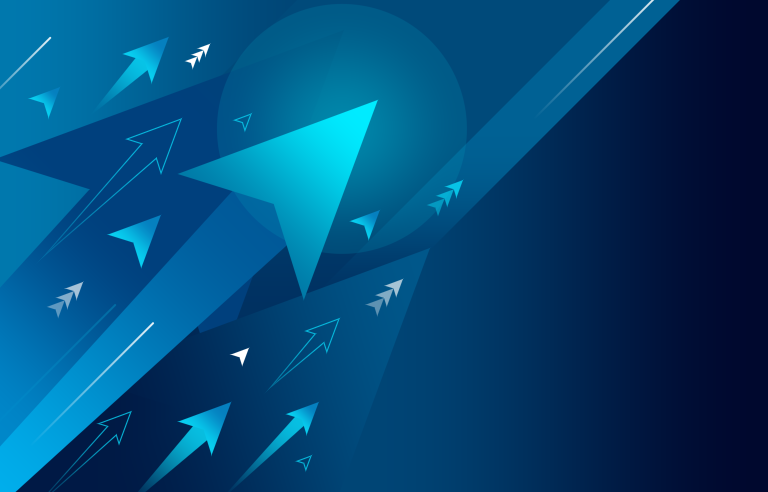
Write a Shadertoy shader that draws this background.

```glsl
// Layered diagonal arrows rising across a blue gradient, with a glowing disc.

// Palette
const vec3 NAVY  = vec3(0.0, 0.03, 0.18);
const vec3 DEEP  = vec3(0.0, 0.10, 0.27);
const vec3 OCEAN = vec3(0.0, 0.27, 0.46);
const vec3 ROYAL = vec3(0.0, 0.25, 0.49);
const vec3 TEAL  = vec3(0.0, 0.36, 0.56);
const vec3 SKY   = vec3(0.0, 0.47, 0.68);
const vec3 AZURE = vec3(0.02, 0.50, 0.75);
const vec3 CYAN  = vec3(0.03, 0.81, 0.94);
const vec3 GLOW  = vec3(0.0, 0.62, 0.74);
const vec3 TIP   = vec3(0.0, 0.92, 1.0);

// Large arrows: tip.xy, size, tail length in sizes
const vec4 BACK_ARROW  = vec4(0.699, 0.939, 0.711, 7.0);
const vec4 MAIN_ARROW  = vec4(0.768, 0.797, 0.407, 6.9);
const vec4 FRONT_ARROW = vec4(0.874, 0.496, 0.711, 7.0);
const vec3 DISC = vec3(0.695, 0.738, 0.254); // centre.xy, radius
const float SHAFT = 0.28;                    // shaft half width in sizes
const float LINE = 0.0011;                   // outline half width

// Small arrows: tip.xy, size, then tail length or opacity
const vec4 OUTLINES[5] = vec4[](
    vec4(0.368, 0.758, 0.110, 5.0), vec4(0.689, 0.352, 0.067, 4.1),
    vec4(0.266, 0.163, 0.065, 6.0), vec4(0.510, 0.768, 0.033, 1.01),
    vec4(0.632, 0.073, 0.028, 1.01));
const vec4 SOLIDS[6] = vec4[](
    vec4(0.343, 0.925, 0.094, 3.5), vec4(0.470, 0.183, 0.108, 4.2),
    vec4(0.648, 0.183, 0.067, 6.2), vec4(0.122, 0.823, 0.063, 1.01),
    vec4(0.327, 0.563, 0.108, 1.01), vec4(0.772, 0.573, 0.061, 1.01));
const vec4 CHEVRONS[4] = vec4[](
    vec4(0.427, 0.911, 0.025, 1.0), vec4(0.169, 0.427, 0.036, 0.65),
    vec4(0.819, 0.433, 0.037, 0.65), vec4(0.941, 0.634, 0.036, 0.9));
// Streaks: tip.xy, horizontal length, opacity
const vec4 STREAKS[4] = vec4[](
    vec4(1.340, 1.013, 0.255, 0.9), vec4(0.102, 0.923, 0.150, 0.9),
    vec4(0.311, 0.343, 0.250, 0.9), vec4(0.234, 0.380, 0.260, 0.25));

float fill(float d) {
    float px = 0.7 / iResolution.y;
    return smoothstep(px, -px, d);
}

void paint(inout vec3 col, vec3 ink, float alpha) { col = mix(col, ink, alpha); }

// Distance behind the tip along the rising diagonal, in sizes
float behind(vec2 p, vec4 arrow) {
    vec2 q = (p - arrow.xy) / arrow.z;
    return -q.x - q.y;
}

// Notched head, folded about the diagonal
float head(vec2 p, vec4 arrow) {
    vec2 q = (p - arrow.xy) / arrow.z;
    q = vec2(min(q.x, q.y), max(q.x, q.y));
    float outer = dot(q, vec2(-0.347, 0.938));
    float inner = dot(q + vec2(1.0, 0.37), vec2(-0.298, -0.954));
    return max(outer, inner) * arrow.z;
}

// Shaft narrowing toward its tail
float shaft(vec2 p, vec4 arrow) {
    vec2 q = (p - arrow.xy) / arrow.z;
    float a = behind(p, arrow);
    float halfWidth = SHAFT * min(1.0, (arrow.w - a) / (arrow.w - 1.0));
    return max(abs(q.x - q.y) - halfWidth, 0.9 - a) * 0.707 * arrow.z;
}

vec3 backdrop(vec2 p) {
    vec3 col = mix(OCEAN, NAVY, smoothstep(0.75, 1.56, p.x));
    paint(col, DEEP, smoothstep(0.7, 0.2, p.x));
    float across = p.x - p.y;
    vec3 middle = mix(vec3(0.0, 0.19, 0.38), vec3(0.0, 0.29, 0.48), smoothstep(0.35, 0.75, p.y));
    vec3 band = mix(middle, vec3(0.0, 0.38, 0.58), smoothstep(0.38, 0.75, p.y));
    vec3 corner = mix(SKY, OCEAN, smoothstep(0.0, 0.65, p.x));
    float above = fill(-0.1 - p.y + 0.45);
    paint(col, band, above * fill((across - 0.382) * 0.707));
    paint(col, middle, above * fill((across - 0.24) * 0.707));
    paint(col, corner, above * fill((across + 0.396) * 0.707));
    return col;
}

void largeArrows(inout vec3 col, vec2 p) {
    float rise = p.x + p.y;
    vec3 back = mix(vec3(0.0, 0.53, 0.79), ROYAL, smoothstep(0.1, 0.8, rise));
    paint(back, OCEAN, smoothstep(1.1, 1.6, rise));
    paint(col, back, fill(min(head(p, BACK_ARROW), shaft(p, BACK_ARROW))));
    vec3 front = mix(DEEP, vec3(0.0, 0.34, 0.54), smoothstep(0.2, 1.0, p.x + 0.3 * p.y));
    paint(col, front, fill(min(head(p, FRONT_ARROW), shaft(p, FRONT_ARROW))));
    vec3 stem = mix(vec3(0.0, 0.69, 0.93), vec3(0.0, 0.35, 0.60), smoothstep(-0.1, 1.1, rise));
    paint(col, stem, fill(shaft(p, MAIN_ARROW)));
    // Glowing disc behind the main head
    float r = length(p - DISC.xy);
    paint(col, GLOW, fill(r - DISC.z) * mix(0.72, 0.2, smoothstep(0.0, 1.0, r / DISC.z)));
    vec3 bright = mix(vec3(0.0, 0.46, 0.64), TIP, smoothstep(0.95, 1.5, rise));
    paint(col, bright, fill(head(p, MAIN_ARROW)));
}

void smallArrows(inout vec3 col, vec2 p) {
    for (int i = 0; i < 6; i++) {
        float a = behind(p, SOLIDS[i]);
        paint(col, CYAN, 0.9 * fill(shaft(p, SOLIDS[i])) * smoothstep(SOLIDS[i].w, 1.0, a));
        paint(col, mix(AZURE, CYAN, smoothstep(0.3, 1.3, a)), fill(head(p, SOLIDS[i])));
    }
    for (int i = 0; i < 5; i++) {
        float d = min(head(p, OUTLINES[i]), shaft(p, OUTLINES[i]));
        float fade = smoothstep(5.5, 1.0, behind(p, OUTLINES[i]));
        paint(col, CYAN, fill(abs(d) - LINE) * mix(0.2, 0.85, fade));
    }
    for (int i = 0; i < 4; i++) {
        vec3 ink = i == 3 ? CYAN : vec3(1.0);
        for (int k = 0; k < 3; k++) {
            vec4 mark = CHEVRONS[i];
            mark.xy -= 0.52 * mark.z * float(k);
            float dim = i == 0 ? 1.0 : 1.0 - 0.22 * float(k);
            paint(col, ink, fill(head(p, mark)) * mark.w * dim);
        }
    }
    paint(col, vec3(1.0), fill(head(p, vec4(0.506, 0.293, 0.037, 1.0))));
}

void streaks(inout vec3 col, vec2 p) {
    for (int i = 0; i < 4; i++) {
        vec2 q = p - STREAKS[i].xy;
        float t = clamp(-0.5 * (q.x + q.y) / STREAKS[i].z, 0.0, 1.0);
        float d = length(q + t * STREAKS[i].z) - 0.002;
        paint(col, i == 3 ? CYAN : vec3(1.0), fill(d) * STREAKS[i].w * (1.0 - t));
    }
}

void mainImage(out vec4 fragColor, in vec2 fragCoord) {
    vec2 p = fragCoord / iResolution.y;
    vec3 col = backdrop(p);
    largeArrows(col, p);
    smallArrows(col, p);
    streaks(col, p);
    fragColor = vec4(col, 1.0);
}
```
